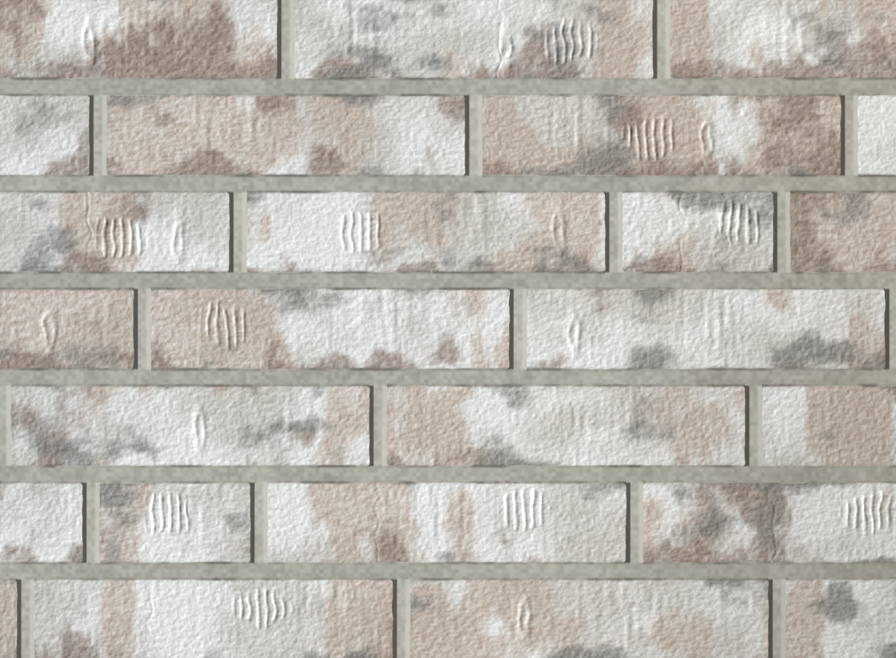
Give the GLSL for this texture, as a Shadertoy shader.

```glsl
// Whitewashed brick wall in running courses, with raked grey joints, tan blotches and tool marks.

// Layout, in units of one course height (brick plus joint)
const float COURSES = 6.795;
const float TOP_OFFSET = 0.102;
const float STRETCHER = 3.88;
const float HEADER = 1.735;
const float JOINT = 0.18;
const float FIRST_JOINT[7] = float[7](2.952, 1.012, 2.458, 1.47, 0.024, 0.94, 0.265);

// Surface
const float EDGE_WEAR = 0.022;
const float RELIEF_STEP = 0.02;
const float RELIEF_GAIN = 0.3;
const vec2 TO_LIGHT = vec2(-0.85, -0.5);

const vec3 CHALK = vec3(0.885, 0.885, 0.87);
const vec3 GREIGE = vec3(0.78, 0.765, 0.735);
const vec3 TAN = vec3(0.735, 0.665, 0.605);
const vec3 BURNT = vec3(0.55, 0.48, 0.435);
const vec3 SOOT = vec3(0.52, 0.51, 0.49);
const vec3 MORTAR = vec3(0.675, 0.665, 0.62);
const vec3 MORTAR_LIT = vec3(0.83, 0.815, 0.77);
const vec3 SHADOW = vec3(0.32, 0.30, 0.27);

struct Brick { vec2 pos; vec2 size; vec2 id; };

float hash(vec2 p) { return fract(sin(dot(p, vec2(127.1, 311.7))) * 43758.5453); }

float noise(vec2 p) {
    vec2 i = floor(p), f = fract(p);
    f = f * f * (3.0 - 2.0 * f);
    return mix(mix(hash(i), hash(i + vec2(1, 0)), f.x),
               mix(hash(i + vec2(0, 1)), hash(i + vec2(1, 1)), f.x), f.y);
}

float fbm(vec2 p) {
    float sum = 0.0, amp = 0.533;
    for (int i = 0; i < 4; i++) {
        sum += amp * noise(p);
        p = p * 2.1 + 13.7;
        amp *= 0.5;
    }
    return sum;
}

// Finds the brick cell under p; every third course holds one short header
Brick findBrick(vec2 p) {
    float row = floor(p.y), y = fract(p.y);
    float x = p.x - FIRST_JOINT[clamp(int(row), 0, 6)];
    float past = x - (row < 3.0 ? STRETCHER : 0.0);
    if (mod(row, 3.0) == 2.0 && past > 0.0) {
        if (past < HEADER) return Brick(vec2(past, y), vec2(HEADER, 1), vec2(9, row));
        x -= HEADER;
    }
    float column = floor(x / STRETCHER);
    return Brick(vec2(x - column * STRETCHER, y), vec2(STRETCHER, 1), vec2(column, row));
}

float bump(float x) { return exp(-x * x); }

// Height of the face: stipple, comb strokes, drag streaks, a fold and a crack
float relief(vec2 pos, Brick b) {
    vec2 q = pos + b.id * vec2(17.3, 9.1);
    float h = 0.55 * noise(q * 24.0) + 0.3 * noise(q * 45.0);
    vec4 rnd = vec4(hash(b.id + 1.3), hash(b.id + 2.7), hash(b.id + 4.1), hash(b.id + 5.9));
    float warp = noise(q * 7.0) - 0.5;

    vec2 comb = pos - vec2(mix(0.2, 0.85, rnd.x) * b.size.x, mix(0.35, 0.62, rnd.y));
    float combMask = 1.0 - smoothstep(0.75, 1.1, length(comb / vec2(0.28, 0.22)) + 0.5 * warp);
    h += step(0.55, rnd.z) * combMask * pow(0.5 + 0.5 * sin(comb.x * 71.0 + 3.0 * warp), 2.0);

    vec2 drag = pos - vec2(mix(0.2, 0.8, rnd.w) * b.size.x, 0.4);
    float dragMask = 1.0 - smoothstep(0.5, 1.2, length(drag / vec2(0.5, 0.35)));
    h += 0.9 * dragMask * noise(q * vec2(19.0, 2.5));

    vec2 fold = pos - vec2(mix(0.12, 0.9, rnd.z) * b.size.x, mix(0.45, 0.65, rnd.x));
    float ring = length((fold + 0.05 * warp) / vec2(0.06, 0.2));
    h += step(0.4, rnd.y) * bump((ring - 0.8) * 2.5);

    float crack = pos.x - mix(0.3, 0.7, rnd.y) * b.size.x - 0.1 * warp;
    return h - 0.6 * step(0.5, rnd.x) * bump(crack / 0.018) * noise(q * 3.0 + 5.0);
}

// Colour of the fired face: chalky wash over tan, scorched and sooty areas
vec3 faceColor(Brick b) {
    vec2 q = b.pos + b.id * vec2(17.3, 9.1);
    float bias = 0.2 * (hash(b.id + 8.2) - 0.5);
    float speckle = noise(q * 20.0);
    vec3 col = mix(GREIGE, CHALK, smoothstep(0.3, 0.62, fbm(q * 1.2 + 31.0)));
    float tan_ = smoothstep(0.52, 0.6, fbm(q * vec2(1.15, 0.65)) + bias);
    col = mix(col, TAN, tan_ * (0.85 - 0.4 * speckle));
    float low = smoothstep(0.55, 0.95, b.pos.y), high = smoothstep(0.4, 0.05, b.pos.y);
    float burnt = smoothstep(0.64, 0.78, fbm(q * vec2(1.6, 1.3) + 57.0) + bias + 0.15 * low);
    col = mix(col, BURNT, burnt * (0.8 - 0.3 * speckle));
    float soot = smoothstep(0.66, 0.84, fbm(q * vec2(1.5, 2.0) + 83.0) + 0.12 * max(low, high));
    return mix(col, SOOT, 0.75 * soot);
}

// Raked joint: shaded on the left wall, lit on the right one
vec3 jointColor(Brick b, vec2 p) {
    float jx = b.pos.x < 0.5 * b.size.x ? b.pos.x : b.pos.x - b.size.x;
    float upright = 1.0 - smoothstep(0.40, 0.43, abs(b.pos.y - 0.5));
    vec3 col = MORTAR + 0.1 * (noise(p * 25.0) - 0.5) + 0.08 * (fbm(p * 3.0) - 0.5);
    col += 0.04 * upright * bump(jx / 0.08);
    col = mix(col, MORTAR_LIT, 0.7 * upright * smoothstep(0.02, 0.06, jx));
    float shade = 1.0 - smoothstep(0.018, 0.04, abs(jx + 0.075));
    return mix(col, SHADOW, 0.9 * upright * shade);
}

void mainImage(out vec4 fragColor, in vec2 fragCoord) {
    float pixel = COURSES / iResolution.y;
    vec2 p = vec2(fragCoord.x, iResolution.y - fragCoord.y) * pixel + vec2(0, TOP_OFFSET);
    Brick b = findBrick(p);

    // Slightly worn, rounded outline
    vec2 edge = abs(b.pos - 0.5 * b.size) - 0.5 * (b.size - JOINT) + 0.03;
    float d = length(max(edge, 0.0)) + min(max(edge.x, edge.y), 0.0) - 0.03;
    d += EDGE_WEAR * (fbm(p * 8.0) - 0.5);

    float lit = relief(b.pos, b) - relief(b.pos + RELIEF_STEP * TO_LIGHT, b);
    vec3 face = faceColor(b) + RELIEF_GAIN * lit;
    vec3 col = mix(jointColor(b, p), face, 1.0 - smoothstep(-pixel, pixel, d));

    // Broken dark lines along the top and bottom arrises
    float arris = bump((abs(b.pos.y - 0.5) - 0.415) / 0.016);
    float inside = step(0.09, b.pos.x) * step(b.pos.x, b.size.x - 0.09);
    col = mix(col, SHADOW, inside * arris * (0.1 + 0.5 * smoothstep(0.4, 0.75, fbm(p * 4.0))));

    // Cool light from the left, falling off to the lower right
    vec2 uv = fragCoord / iResolution.xy;
    col *= 1.0 - 0.12 * smoothstep(0.6, 1.0, uv.x) * (1.0 - uv.y);
    col += 0.012 * (1.0 - uv.x) * vec3(-1, 0, 1);
    fragColor = vec4(clamp(col, 0.0, 1.0), 1.0);
}
```
